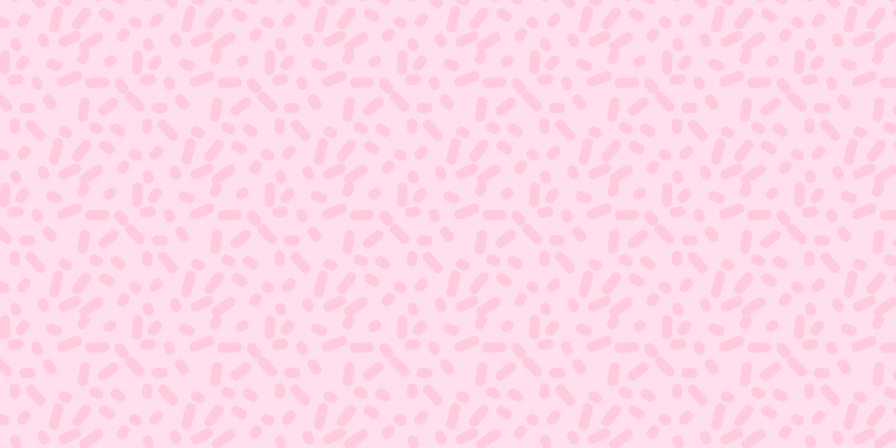
A Shadertoy shader for this pattern:

```glsl
const float TAU = 6.2831853;
const float TILE_SIZE = 0.2956;          // in canvas heights
const vec2 GRID = vec2(5.0, 6.0);        // sprinkles per tile
const float RADIUS = 0.038;              // half thickness, in tiles
const float JITTER = 0.075;
const float LONG_SHARE = 0.45;
const vec3 BACKGROUND = vec3(1.0, 0.87, 0.93);
const vec3 SPRINKLE = vec3(1.0, 0.795, 0.868);

float hash(vec2 p, float seed) {
    return fract(sin(dot(p, vec2(127.1, 311.7)) + seed * 74.7) * 43758.5453);
}

float capsule(vec2 p, vec2 direction, float halfLength, float radius) {
    float along = clamp(dot(p, direction), -halfLength, halfLength);
    return length(p - direction * along) - radius;
}

// One sprinkle with random place, angle and length; ids wrap so tiles repeat
float sprinkle(vec2 p, vec2 cell) {
    vec2 id = mod(cell, GRID);
    vec2 center = (cell + vec2(0.5 + 0.5 * mod(cell.y, 2.0), 0.5)) / GRID;
    center += JITTER * (vec2(hash(id, 1.0), hash(id, 2.0)) - 0.5);

    float angle = 0.5 * TAU * hash(id, 3.0);
    float variation = hash(id, 4.0);
    float halfLength = hash(id, 5.0) < LONG_SHARE
        ? mix(0.050, 0.066, variation)
        : mix(0.011, 0.027, variation);
    return capsule(p - center, vec2(cos(angle), sin(angle)), halfLength, RADIUS);
}

// Distance to the nearest sprinkle in a staggered grid
float sprinkleField(vec2 p) {
    float nearest = 1.0;
    for (int j = -1; j <= 1; j++) {
        float row = floor(p.y * GRID.y) + float(j);
        float column = floor(p.x * GRID.x - 0.5 * mod(row, 2.0));
        for (int i = -1; i <= 1; i++) {
            nearest = min(nearest, sprinkle(p, vec2(column + float(i), row)));
        }
    }
    return nearest;
}

// Faint ripple that roughens the outlines
float edgeRipple(vec2 p) {
    return 0.0022 * sin(TAU * 27.0 * p.x) * sin(TAU * 27.0 * p.y);
}

void mainImage(out vec4 fragColor, in vec2 fragCoord) {
    vec2 p = fragCoord / (iResolution.y * TILE_SIZE);
    float pixel = 1.0 / (iResolution.y * TILE_SIZE);

    float dist = sprinkleField(p) + edgeRipple(p);
    float coverage = 1.0 - smoothstep(-0.6 * pixel, 0.6 * pixel, dist);
    fragColor = vec4(mix(BACKGROUND, SPRINKLE, coverage), 1.0);
}
```
